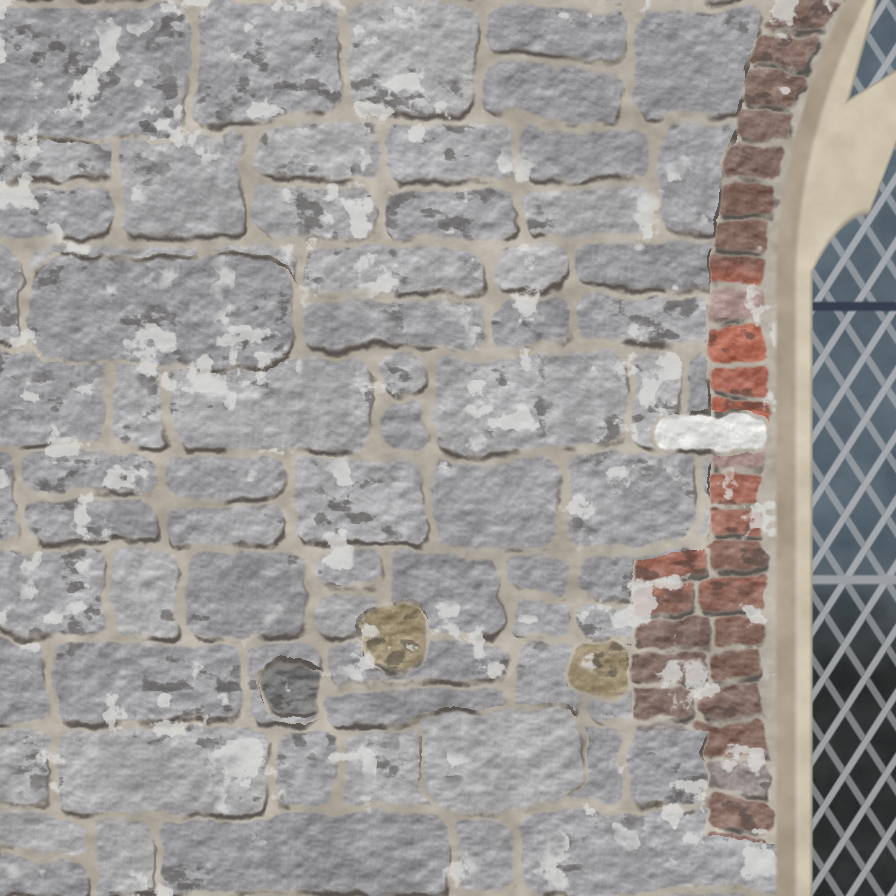
Reproduce this texture procedurally as a WebGL 1 fragment shader.

```glsl
precision highp float;
uniform vec2 u_resolution;

const float ROWS = 9.0;
const float ROW_BEND = 0.06;
const float JOINT = 0.005;
const float CORNER = 0.022;
const float BRICK_H = 0.0405;
const float BRICK_W = 0.07;
const vec3 MORTAR = vec3(0.70, 0.67, 0.625);
const vec3 STONE_DARK = vec3(0.59, 0.59, 0.60);
const vec3 STONE_LIGHT = vec3(0.67, 0.67, 0.675);
const vec3 BROWN = vec3(0.49, 0.42, 0.39);
const vec3 RED = vec3(0.69, 0.41, 0.34);
const vec3 OCHRE = vec3(0.58, 0.53, 0.43);
const vec3 LICHEN = vec3(0.86, 0.86, 0.85);
const vec3 CREVICE = vec3(0.27, 0.25, 0.24);
const vec3 REVEAL = vec3(0.66, 0.61, 0.54);
const vec3 CREAM = vec3(0.80, 0.76, 0.68);
const vec3 GLASS_BLUE = vec3(0.35, 0.40, 0.44);
const vec3 GLASS_DARK = vec3(0.19, 0.20, 0.20);
const vec3 LEAD = vec3(0.70, 0.71, 0.72);

float hash(vec2 p) { return fract(sin(dot(p, vec2(127.1, 311.7))) * 43758.5453); }

float noise(vec2 p) {
  vec2 i = floor(p), f = fract(p);
  f = f * f * (3.0 - 2.0 * f);
  return mix(mix(hash(i), hash(i + vec2(1, 0)), f.x),
             mix(hash(i + vec2(0, 1)), hash(i + 1.0), f.x), f.y);
}

float fbm(vec2 p) {
  float sum = 0.0, amp = 0.52;
  for (int i = 0; i < 5; i++) { sum += amp * noise(p); p = p * 2.03 + 17.3; amp *= 0.5; }
  return sum;
}

// Per course: first joint, pitch, shift of every other joint
vec3 courseLayout(float row) {
  if (row < 1.0) return vec3(0.215, 0.16, 0.01);
  if (row < 2.0) return vec3(0.13, 0.15, 0.0);
  if (row < 3.0) return vec3(0.33, 0.155, 0.06);
  if (row < 4.0) return vec3(0.125, 0.143, -0.078);
  if (row < 5.0) return vec3(0.025, 0.15, 0.0);
  if (row < 6.0) return vec3(0.125, 0.11, -0.03);
  if (row < 7.0) return vec3(0.055, 0.15, 0.065);
  if (row < 8.0) return vec3(0.06, 0.16, 0.085);
  return vec3(0.175, 0.2, 0.125);
}

float jambEdge(float y) { float rise = max(0.0, 0.32 - y); return 0.866 + 0.77 * rise * rise; }

float depth(vec2 gap, float r) { return r - length(max(r - gap, 0.0)) - JOINT; }

void laySlab(vec2 p, vec2 centre, vec2 size, vec3 tint, inout vec4 stone) {
  float r = 0.8 * min(0.045, min(size.x, size.y));
  vec2 q = abs(p - centre) - size + r;
  float d = length(max(q, 0.0)) + min(max(q.x, q.y), 0.0) - r;
  if (d < JOINT) stone = vec4(tint, -d);
}

// rgb is the tint, w the depth inside the stone (negative in mortar)
vec4 stoneAt(vec2 p) {
  float rowPos = (p.y - ROW_BEND * sin(3.1416 * p.y)) * ROWS;
  float row = clamp(floor(rowPos), 0.0, ROWS - 1.0), left = -1.0, right = 2.0;
  vec3 lay = courseLayout(row);
  for (int i = -4; i < 9; i++) {
    float joint = lay.x + lay.y * float(i) + lay.z * mod(float(i), 2.0);
    if (joint <= p.x) left = max(left, joint); else right = min(right, joint);
  }
  vec2 id = vec2(row, floor(left * 100.0 + 0.3));
  float v = fract(rowPos), tall = 1.0 / ROWS;
  if (hash(id) > 0.72) { v *= 2.0; id.y += 50.0 * floor(v); v = fract(v); tall *= 0.5; }
  vec2 gap = vec2(min(p.x - left, right - p.x), min(v, 1.0 - v) * tall);
  vec4 stone = vec4(mix(STONE_DARK, STONE_LIGHT, hash(id + 3.0)), depth(gap, CORNER));

  // Landmark stones
  laySlab(p, vec2(0.09, 0.08), vec2(0.122, 0.073), STONE_DARK, stone);
  laySlab(p, vec2(0.175, 0.344), vec2(0.148, 0.058), STONE_DARK, stone);
  laySlab(p, vec2(0.56, 0.848), vec2(0.095, 0.054), STONE_LIGHT, stone);
  laySlab(p, vec2(0.435, 0.715), vec2(0.034), OCHRE, stone);
  laySlab(p, vec2(0.675, 0.75), vec2(0.034), OCHRE, stone);
  laySlab(p, vec2(0.32, 0.769), vec2(0.031, 0.027), vec3(0.47), stone);

  // Brick quoins along the arch and jamb
  float u = p.x - jambEdge(p.y) + 0.008, course = floor(p.y / BRICK_H);
  float wide = step(0.62, p.y) * step(p.y, 0.82);
  if (u > -BRICK_W * (1.0 + 1.15 * wide) && p.y < 0.94) {
    float split = -BRICK_W + wide * 0.025 * (hash(vec2(course, 4)) - 0.5);
    float outer = step(u, split), f = fract(p.y / BRICK_H);
    float dx = outer > 0.5 ? min(split - u, u + 2.15 * BRICK_W) : min(-u, u - split);
    float pick = hash(vec2(course, 7.0 + outer));
    float red = smoothstep(0.28, 0.34, p.y) * (1.0 - smoothstep(0.6, 0.72, p.y));
    vec3 tint = mix(BROWN, RED, red * (0.25 + 0.75 * pick) + 0.2 * pick);
    if (pick > 0.85) tint = mix(tint, STONE_DARK, 0.7);
    stone = vec4(tint, depth(vec2(dx, min(f, 1.0 - f) * BRICK_H), 0.01) + 0.002);
  }
  laySlab(p, vec2(0.793, 0.487), vec2(0.06, 0.019), LICHEN, stone);
  return stone;
}

vec3 wallColour(vec2 p) {
  vec2 q = p + 0.03 * (vec2(fbm(p * 9.0), fbm(p * 9.0 + 40.0)) - 0.5)
             + 0.014 * (vec2(fbm(p * 45.0), fbm(p * 45.0 + 80.0)) - 0.5);
  vec4 stone = stoneAt(q);
  float above = stoneAt(q - vec2(0.003, 0.007)).w;
  vec2 g = p * vec2(60, 80);
  float grain = fbm(g), patches = fbm(p * 14.0 + 5.0);
  float body = smoothstep(-0.002, 0.003, stone.w);
  vec3 col = mix(MORTAR, stone.rgb, body);
  col += 0.16 * grain + 0.14 * patches - 0.15 + 0.3 * body * (grain - fbm(g + vec2(0.12, 0.32)));
  // Shadowed crevices, pits and pale lichen
  float under = (1.0 - body) * smoothstep(-0.001, 0.004, above);
  col = mix(col, CREVICE, 0.8 * under * smoothstep(0.42, 0.62, fbm(p * 22.0 + 9.0)));
  float pits = smoothstep(0.48, 0.62, patches) * smoothstep(0.58, 0.7, fbm(g * 0.8 + 31.0));
  col = mix(col, CREVICE, 0.5 * body * pits);
  float pale = smoothstep(0.63, 0.7, fbm(p * 32.0 + 60.0)) * smoothstep(0.42, 0.55, patches);
  return mix(col, LICHEN, 0.75 * pale);
}

vec3 glassColour(vec2 p) {
  vec3 col = mix(GLASS_BLUE, GLASS_DARK, smoothstep(0.58, 0.76, p.y)) + 0.14 * (fbm(p * 25.0) - 0.5);
  vec2 lattice = p.x / 0.046 + vec2(1, -1) * p.y / 0.072;
  vec2 lines = 1.0 - smoothstep(0.06, 0.14, abs(fract(lattice) - 0.5));
  col = mix(col, LEAD, max(0.85 * lines.x, 0.6 * lines.y));
  vec2 bars = 1.0 - smoothstep(0.003, 0.007, abs(p.y - vec2(0.342, 0.647)));
  return mix(mix(col, vec3(0.22, 0.25, 0.31), bars.x), LEAD * 0.87, bars.y);
}

void main() {
  vec2 p = gl_FragCoord.xy / u_resolution;
  p.y = 1.0 - p.y;
  // Dressed stone surround
  float u = p.x - jambEdge(p.y), weather = 0.14 * (fbm(p * 30.0) - 0.5);
  vec3 col = mix(wallColour(p), REVEAL + weather, smoothstep(-0.003, 0.004, u));
  col = mix(col, CREAM + weather, smoothstep(0.018, 0.026, u));
  // Cusped main light and the small light above it
  float side = p.x - 0.97, inner = min(side, 0.0);
  float head = 0.24 + 16.0 * inner * inner - 2.6 * max(side, 0.0);
  float mainLight = min(p.x - 0.907, 0.5 * (p.y - head));
  float topLight = min(p.x - 0.979 + 0.28 * p.y, 0.11 - 0.62 * (p.x - 0.948) - p.y);
  float opening = max(mainLight, topLight);
  col *= 1.0 - 0.22 * smoothstep(-0.005, 0.0, opening);
  col = mix(col, glassColour(p), smoothstep(-0.0015, 0.0015, opening));
  gl_FragColor = vec4(clamp(col, 0.0, 1.0), 1.0);
}
```
